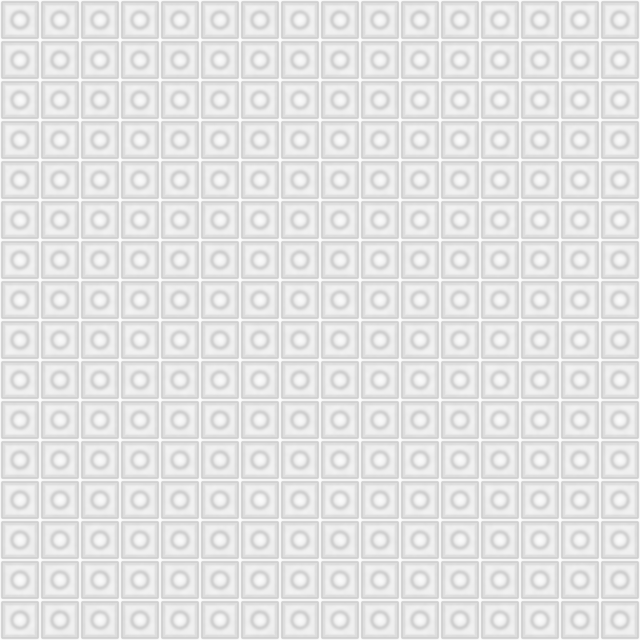
This pattern is drawn by a three.js fragment shader. Its source:

```glsl
varying vec2 vUv;

float hash(vec2 p) {
  p = fract(p * vec2(0.1031, 0.1137));
  p += dot(p, p.yx + 33.33);
  return fract((p.x + p.y) * p.x * 7.31);
}

// Value noise on a lattice that wraps after period steps
float wrappedNoise(vec2 uv, float period) {
  vec2 p = uv * period;
  vec2 i = floor(p);
  vec2 f = smoothstep(0.0, 1.0, fract(p));
  vec2 a = mod(i, period);
  vec2 b = mod(i + 1.0, period);
  return mix(mix(hash(a), hash(vec2(b.x, a.y)), f.x),
             mix(hash(vec2(a.x, b.y)), hash(b), f.x), f.y);
}

float roundedBox(vec2 p, float halfSize, float radius) {
  vec2 q = abs(p) - halfSize + radius;
  return length(max(q, 0.0)) + min(max(q.x, q.y), 0.0) - radius;
}

float bell(float x, float width) {
  return exp(-x * x / (width * width));
}

void main() {
  vec2 cell = fract(vUv * 16.0) - 0.5;
  float radius = length(cell);
  float inset = -roundedBox(cell, 0.47, 0.035);

  // Soft grey frame sloping up to a pale panel
  float tone = mix(0.815, 0.89, smoothstep(0.025, 0.075, inset));
  tone = mix(tone, 0.94, smoothstep(0.07, 0.15, inset));
  tone -= 0.022 * bell(inset - 0.085, 0.017);

  // Raised dot with a shaded rim
  tone -= 0.125 * bell(radius - 0.2, radius < 0.2 ? 0.055 : 0.06);
  tone += 0.04 * bell(radius, 0.1);

  // Faint uneven surface
  float smudge = 0.6 * wrappedNoise(vUv, 80.0) + 0.4 * wrappedNoise(vUv, 176.0);
  tone += 0.026 * (smudge - 0.5) * smoothstep(0.0, 0.08, inset);

  // Bright joints, lightest where they cross
  vec2 edge = 0.5 - abs(cell);
  float joint = 0.955 + 0.035 * bell(max(edge.x, edge.y), 0.07);
  tone = mix(joint, tone, smoothstep(-0.017, 0.015, inset));

  gl_FragColor = vec4(vec3(clamp(tone, 0.0, 1.0)), 1.0);
}
```
